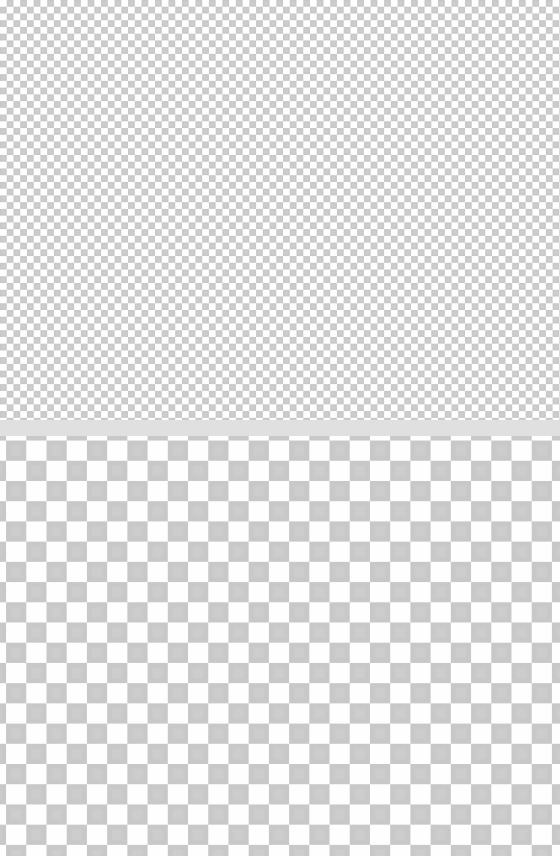
Top, the full canvas; bottom, a detail of the centre.
Give the GLSL for this pattern, as a Shadertoy shader.

```glsl
// Signed distance to the nearest cell border: negative in even cells, positive in odd
vec2 cellWave(vec2 cell) {
    return 0.5 - abs(mod(cell - 0.5, 2.0) - 1.0);
}

void mainImage(out vec4 fragColor, in vec2 fragCoord) {
    // Square cells counted from the top left corner
    float cellsPerPixel = 83.1 / iResolution.x;
    vec2 cell = vec2(fragCoord.x, iResolution.y - fragCoord.y) * cellsPerPixel;

    // Antialiased checker: the product of two softened square waves
    vec2 wave = cellWave(cell);
    vec2 side = clamp(wave * 2.0 / cellsPerPixel, -1.0, 1.0);
    float lightCoverage = 0.5 + 0.5 * side.x * side.y;

    // Grey cells are slightly darker along their rims
    float borderDistance = min(abs(wave.x), abs(wave.y));
    vec3 grey = vec3(mix(0.783, 0.803, smoothstep(0.14, 0.34, borderDistance)));
    vec3 white = vec3(0.996);

    fragColor = vec4(mix(grey, white, lightCoverage), 1.0);
}
```
